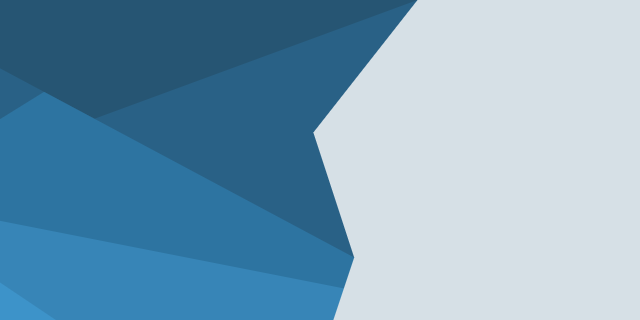
Write a WebGL 1 fragment shader that draws this background.

```glsl
precision highp float;
// Flat folded blue facets on the left, meeting a pale panel along a zigzag edge.

uniform vec2 u_resolution;

// Colours, from the pale panel through dark to bright facets
const vec3 PALE   = vec3(0.839, 0.878, 0.902);
const vec3 DARK   = vec3(0.149, 0.333, 0.451);
const vec3 DEEP   = vec3(0.161, 0.380, 0.525);
const vec3 MID    = vec3(0.176, 0.455, 0.631);
const vec3 LIGHT  = vec3(0.216, 0.522, 0.718);
const vec3 BRIGHT = vec3(0.239, 0.576, 0.788);

// Corners of the zigzag edge, in canvas heights
const vec2 EDGE_TOP   = vec2(1.3047, 1.0);
const vec2 EDGE_NOTCH = vec2(0.9792, 0.5859);
const vec2 EDGE_ELBOW = vec2(1.1068, 0.1953);
const vec2 EDGE_BASE  = vec2(1.0417, 0.0);

// Ends of the fold lines
const vec2 RIDGE_START  = vec2(0.0, 0.7865);
const vec2 SHADE_START  = vec2(0.2969, 0.6295);
const vec2 LEFT_START   = vec2(0.0, 0.6276);
const vec2 LEFT_END     = vec2(0.1385, 0.7135);
const vec2 LIGHT_START  = vec2(0.0, 0.3099);
const vec2 LIGHT_END    = vec2(1.0729, 0.0990);
const vec2 BRIGHT_START = vec2(0.0, 0.1172);
const vec2 BRIGHT_END   = vec2(0.1745, 0.0);

// Signed distance to the line a-b, positive on its left
float leftOf(vec2 p, vec2 a, vec2 b) {
  vec2 dir = normalize(b - a);
  return dot(p - a, vec2(-dir.y, dir.x));
}

// Coverage of a region, softened over one pixel
float cover(float dist) {
  return clamp(0.5 + dist * u_resolution.y, 0.0, 1.0);
}

void main() {
  vec2 p = gl_FragCoord.xy / u_resolution.y;

  // Dark facet above both upper folds
  float aboveRidge = leftOf(p, RIDGE_START, EDGE_ELBOW);
  float aboveShade = leftOf(p, SHADE_START, EDGE_TOP);
  vec3 color = mix(DEEP, DARK, cover(min(aboveRidge, aboveShade)));

  // Brighter facets stacked towards the lower left
  float aboveLeft = leftOf(p, LEFT_START, LEFT_END);
  color = mix(color, MID, cover(-max(aboveRidge, aboveLeft)));
  color = mix(color, LIGHT, cover(-leftOf(p, LIGHT_START, LIGHT_END)));
  color = mix(color, BRIGHT, cover(-leftOf(p, BRIGHT_START, BRIGHT_END)));

  // Pale panel right of the zigzag edge
  float upper = leftOf(p, EDGE_TOP, EDGE_NOTCH);
  float middle = leftOf(p, EDGE_NOTCH, EDGE_ELBOW);
  float lower = leftOf(p, EDGE_ELBOW, EDGE_BASE);
  float panel = min(upper, max(middle, lower));
  color = mix(color, PALE, cover(panel));

  gl_FragColor = vec4(color, 1.0);
}
```
